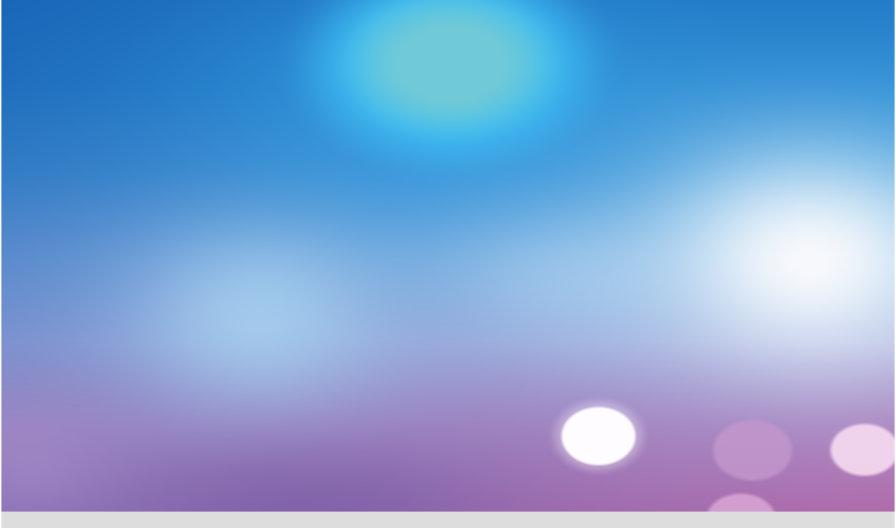
A WebGL 2 fragment shader for this background:

```glsl
#version 300 es
precision highp float;
// Soft blue-to-violet bokeh background. Two vertical colour ramps are blended
// across the width, then gaussian glows, a flat-topped turquoise spot, pale
// discs and a grey footer are laid on top.

uniform vec2 u_resolution;
out vec4 fragColor;

// Positions and radii are fractions of the canvas, with y running downward.
const float FOOTER_TOP = 0.969;
const float SIDE_MARGIN = 0.0016;
const vec3 FOOTER_COLOR = vec3(0.868);

const int STOPS = 7;
const vec3 LEFT_RAMP[STOPS] = vec3[](
  vec3(0.10, 0.40, 0.72), vec3(0.12, 0.43, 0.74), vec3(0.20, 0.48, 0.77),
  vec3(0.35, 0.54, 0.80), vec3(0.48, 0.57, 0.81), vec3(0.57, 0.51, 0.76),
  vec3(0.52, 0.43, 0.70));
const vec3 RIGHT_RAMP[STOPS] = vec3[](
  vec3(0.13, 0.48, 0.78), vec3(0.17, 0.55, 0.83), vec3(0.28, 0.62, 0.86),
  vec3(0.52, 0.72, 0.89), vec3(0.71, 0.70, 0.87), vec3(0.67, 0.52, 0.75),
  vec3(0.69, 0.42, 0.67));

// Glows: centre.xy, radius.xy, and colour with strength.
const int GLOWS = 7;
const vec4 GLOW_SHAPE[GLOWS] = vec4[](
  vec4(0.50, 0.20, 0.27, 0.27), vec4(0.29, 0.60, 0.14, 0.17),
  vec4(0.64, 0.53, 0.16, 0.13), vec4(0.35, 0.96, 0.20, 0.12),
  vec4(0.03, 0.87, 0.10, 0.12), vec4(0.90, 0.46, 0.21, 0.24),
  vec4(0.905, 0.495, 0.14, 0.17));
const vec4 GLOW_COLOR[GLOWS] = vec4[](
  vec4(0.22, 0.64, 0.90, 0.65), vec4(0.66, 0.82, 0.94, 0.85),
  vec4(0.68, 0.82, 0.94, 0.60), vec4(0.47, 0.36, 0.65, 0.60),
  vec4(0.65, 0.54, 0.78, 0.60), vec4(0.70, 0.87, 0.96, 0.55),
  vec4(0.98, 0.98, 0.99, 0.97));

// Turquoise spot: flat core, cyan rim, long fade.
const vec2 SPOT_CENTER = vec2(0.503, 0.121);
const vec2 SPOT_RADIUS = vec2(0.143, 0.168);
const vec3 SPOT_CORE = vec3(0.44, 0.79, 0.84);
const vec3 SPOT_RIM = vec3(0.24, 0.74, 0.95);

// Discs: centre.xy, radius.xy, and colour with opacity.
const int DISCS = 4;
const vec4 DISC_SHAPE[DISCS] = vec4[](
  vec4(0.668, 0.826, 0.042, 0.056), vec4(0.840, 0.853, 0.044, 0.057),
  vec4(0.965, 0.852, 0.038, 0.049), vec4(0.827, 0.985, 0.039, 0.050));
const vec4 DISC_COLOR[DISCS] = vec4[](
  vec4(1.00, 0.99, 1.00, 1.00), vec4(0.76, 0.59, 0.80, 0.85),
  vec4(0.95, 0.84, 0.93, 0.95), vec4(0.84, 0.64, 0.83, 0.90));
const float DISC_SOFTNESS = 0.07;
const float HALO_STRENGTH = 0.35;

// Scaled distance from an ellipse centre: 1 on its edge.
float ellipse(vec2 p, vec2 center, vec2 radius) {
  return length((p - center) / radius);
}

vec3 backdrop(vec2 p) {
  float t = clamp(p.y / FOOTER_TOP, 0.0, 1.0) * float(STOPS - 1);
  vec3 color = vec3(0.0);
  for (int i = 0; i < STOPS; i++) {
    float weight = max(0.0, 1.0 - abs(t - float(i)));
    color += weight * mix(LEFT_RAMP[i], RIGHT_RAMP[i], p.x);
  }
  return color;
}

vec3 addGlows(vec3 color, vec2 p) {
  for (int i = 0; i < GLOWS; i++) {
    float d = ellipse(p, GLOW_SHAPE[i].xy, GLOW_SHAPE[i].zw);
    color = mix(color, GLOW_COLOR[i].rgb, GLOW_COLOR[i].a * exp(-d * d));
  }
  return color;
}

vec3 addSpot(vec3 color, vec2 p) {
  float d = ellipse(p, SPOT_CENTER, SPOT_RADIUS);
  color = mix(color, SPOT_RIM, 1.0 - smoothstep(0.60, 1.40, d));
  return mix(color, SPOT_CORE, 1.0 - smoothstep(0.35, 0.95, d));
}

vec3 addDiscs(vec3 color, vec2 p) {
  for (int i = 0; i < DISCS; i++) {
    float d = ellipse(p, DISC_SHAPE[i].xy, DISC_SHAPE[i].zw);
    float blur = DISC_SOFTNESS + 0.7 / (u_resolution.y * DISC_SHAPE[i].w);
    float fill = 1.0 - smoothstep(1.0 - blur, 1.0 + blur, d);
    // Only the brightest discs carry a visible halo.
    float brightness = smoothstep(0.80, 1.0, DISC_COLOR[i].g);
    float halo = HALO_STRENGTH * brightness * (1.0 - smoothstep(0.9, 1.4, d));
    color = mix(color, DISC_COLOR[i].rgb, max(fill * DISC_COLOR[i].a, halo));
  }
  return color;
}

void main() {
  vec2 p = gl_FragCoord.xy / u_resolution;
  p.y = 1.0 - p.y;
  vec2 pixel = 1.0 / u_resolution;

  vec3 color = addDiscs(addSpot(addGlows(backdrop(p), p), p), p);

  // Footer strip and thin white side margins.
  float footer = smoothstep(-pixel.y, pixel.y, p.y - FOOTER_TOP);
  color = mix(color, FOOTER_COLOR, footer);
  float edge = min(p.x, 1.0 - p.x) - SIDE_MARGIN;
  color = mix(vec3(1.0), color, smoothstep(-0.5 * pixel.x, 0.5 * pixel.x, edge));
  fragColor = vec4(color, 1.0);
}
```
